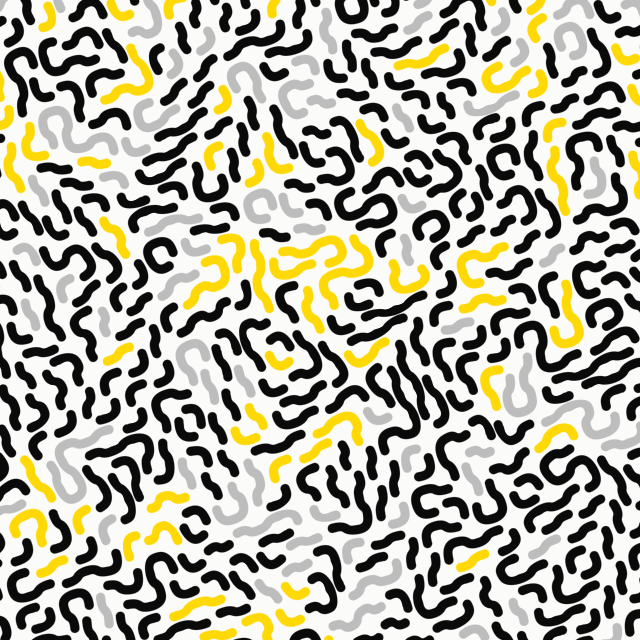
Give the GLSL for this pattern, as a WebGL 2 fragment shader.

```glsl
#version 300 es
precision highp float;
// Draws short, round-ended squiggles in black, grey and yellow scattered on white.

uniform vec2 u_resolution;
out vec4 fragColor;

const float HALF_PI = 1.5707963;
const float CELLS = 23.25;         // grid cells across the canvas
const float HALF_WIDTH = 0.0072;   // half the stroke width, in canvas units
const float TRIM = 0.58;           // angle cut from an arc at a free end
const float FLATTEN = 0.04;        // pulls the arc's middle toward its centre

const vec3 PAPER = vec3(0.985, 0.985, 0.98);
const vec3 BLACK = vec3(0.04);
const vec3 GREY = vec3(0.74);
const vec3 YELLOW = vec3(1.0, 0.85, 0.02);

float hash(vec2 p) {
    return fract(sin(dot(p, vec2(127.1, 311.7))) * 43758.5453);
}

// Canvas position to a turned, gently warped grid
vec2 toGrid(vec2 p, float cells) {
    float turn = 0.42;
    vec2 q = mat2(cos(turn), sin(turn), -sin(turn), cos(turn)) * p * cells;
    q += 0.30 * sin(q.yx * vec2(0.83, 0.71) + vec2(1.3, 4.1));
    return q + 0.09 * sin(q.yx * vec2(1.57, 1.79) + vec2(2.7, 0.6));
}

// Which diagonal pair of corners the cell's two arcs surround
float spin(vec2 cell) {
    return hash(cell + 5.3) < 0.5 ? -1.0 : 1.0;
}

// Axis along which the arcs of a 2 by 2 block reach for a neighbour
vec2 linkAxis(vec2 cell) {
    return hash(floor(cell * 0.5) + 71.7) < 0.5 ? vec2(1.0, 0.0) : vec2(0.0, 1.0);
}

// True if the arc around a corner continues across the edge on this axis
bool joined(vec2 cell, vec2 corner, vec2 axis) {
    return linkAxis(cell) == axis || linkAxis(cell + axis * corner) == axis;
}

// Follows a squiggle from arc to arc and returns the place of its end
vec2 findEnd(vec2 cell, vec2 corner, vec2 axis) {
    for (int i = 0; i < 10; i++) {
        if (!joined(cell, corner, axis)) break;
        cell += axis * corner;
        float s = spin(cell);
        corner = axis.y > 0.5 ? vec2(-s * corner.y, -corner.y)
                              : vec2(-corner.x, -s * corner.x);
        axis = axis.yx;
    }
    return cell + 0.25 * axis * corner;
}

// Offset from the nearest point of an arc limited to an angle range
vec2 arcOffset(vec2 p, float startAngle, float endAngle) {
    float angle = clamp(atan(p.y, p.x), startAngle, endAngle);
    float bend = sin(2.0 * angle);
    float radius = 0.5 - FLATTEN * bend * bend;
    return p - radius * vec2(cos(angle), sin(angle));
}

vec3 inkColor(float pick) {
    return pick < 0.72 ? BLACK : pick < 0.87 ? GREY : YELLOW;
}

void main() {
    float scale = min(u_resolution.x, u_resolution.y);
    vec2 p = gl_FragCoord.xy / scale;
    float pixel = 1.0 / scale;

    // Cell, and the corner whose arc is nearest
    vec2 q = toGrid(p, CELLS);
    vec2 cell = floor(q);
    vec2 local = q - cell;
    float s = spin(cell);
    float side = local.x - 0.5 + s * (local.y - 0.5) > 0.0 ? 1.0 : -1.0;
    vec2 corner = vec2(side, side * s);
    vec2 fromCorner = abs(local - 0.5 - 0.5 * corner);

    // Arc with free ends trimmed
    vec2 across = vec2(1.0, 0.0);
    vec2 upright = vec2(0.0, 1.0);
    float startAngle = joined(cell, corner, upright) ? 0.0 : TRIM;
    float endAngle = joined(cell, corner, across) ? HALF_PI : HALF_PI - TRIM;
    vec2 offset = corner * arcOffset(fromCorner, startAngle, endAngle);

    // Undo the local warp so that strokes keep an even width
    float h = 0.001;
    mat2 stretch = mat2(toGrid(p + vec2(h, 0.0), CELLS) - q,
                        toGrid(p + vec2(0.0, h), CELLS) - q) / h;
    float dist = length(inverse(stretch) * offset);

    // One colour per squiggle, picked from its two ends
    vec2 ends = findEnd(cell, corner, upright) + findEnd(cell, corner, across);
    vec3 ink = inkColor(hash(ends + 13.1));

    float cover = 1.0 - smoothstep(-0.8 * pixel, 0.8 * pixel, dist - HALF_WIDTH);
    fragColor = vec4(mix(PAPER, ink, cover), 1.0);
}
```
